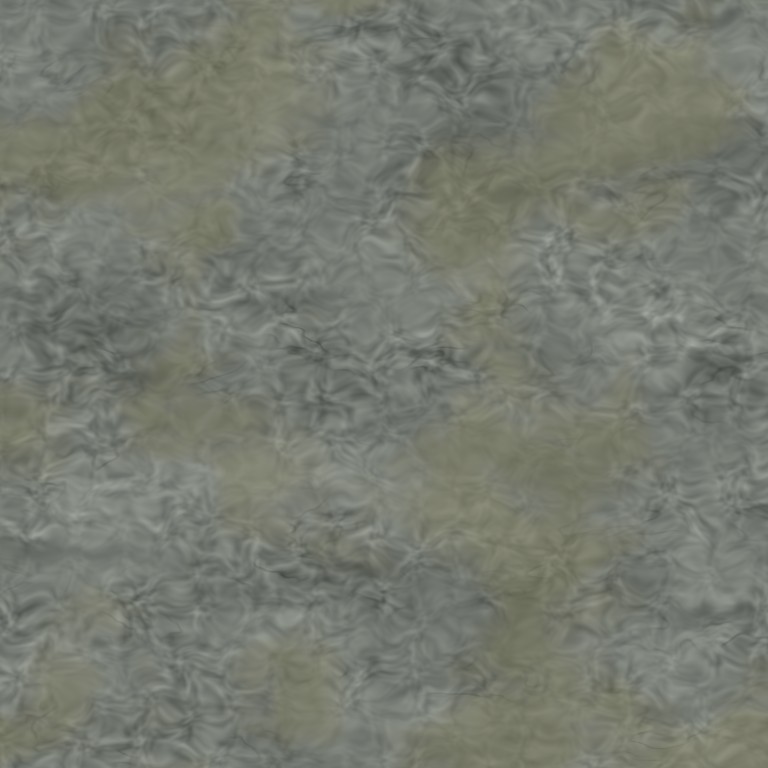
A WebGL 2 fragment shader for this texture:

```glsl
#version 300 es
precision highp float;

uniform vec2 u_resolution;
out vec4 fragColor;

#define STONE_COLOR vec3(0.452, 0.472, 0.447)
#define MOSS_COLOR vec3(0.462, 0.468, 0.398)
#define BROAD_CONTRAST 0.085
#define GRAIN_CONTRAST 0.115
#define CREASE_DEPTH 0.055
#define CRACK_DEPTH 0.105
#define CRACK_SHARE 0.50
#define CRACK_GRID vec2(4.0, 9.0)
#define GRAIN_SCALE vec2(46.0, 64.0)

float hash(vec2 cell) {
    vec3 h = fract(vec3(cell.xyx) * vec3(0.1031, 0.1030, 0.0973));
    h += dot(h, h.yzx + 33.33);
    return fract((h.x + h.y) * h.z);
}

float cornerSlope(vec2 cell, vec2 offset) {
    float angle = 6.28318 * hash(cell);
    return dot(vec2(cos(angle), sin(angle)), offset);
}

// Signed gradient noise, centred on zero
float noise(vec2 p) {
    vec2 cell = floor(p), f = fract(p);
    vec2 w = f * f * f * (f * (f * 6.0 - 15.0) + 10.0);
    vec2 e = vec2(1.0, 0.0);
    float low = mix(cornerSlope(cell, f), cornerSlope(cell + e, f - e), w.x);
    float high = mix(cornerSlope(cell + e.yx, f - e.yx),
                     cornerSlope(cell + e.xx, f - e.xx), w.x);
    return mix(low, high, w.y);
}

float fbm(vec2 p, int octaves) {
    float sum = 0.0, gain = 1.0;
    for (int i = 0; i < octaves; i++) {
        sum += gain * noise(p);
        p = mat2(0.96, 0.28, -0.28, 0.96) * p * 2.03 + 17.3;
        gain *= 0.55;
    }
    return sum;
}

// Short, nearly level ledges: crisp above, fading below
float cracks(vec2 p) {
    vec2 bent = p + 0.016 * vec2(fbm(p * 9.0 + 31.0, 2), fbm(p * vec2(14.0, 9.0), 3));
    vec2 home = floor(bent * CRACK_GRID);
    float dark = 0.0;
    for (int y = -1; y <= 1; y++) {
        for (int x = -1; x <= 1; x++) {
            vec2 cell = home + vec2(x, y);
            vec2 jitter = vec2(hash(cell + 5.1), hash(cell + 9.7));
            vec2 d = bent - (cell + 0.15 + 0.7 * jitter) / CRACK_GRID;
            float halfLength = mix(0.045, 0.12, hash(cell + 23.5));
            float along = d.x / halfLength;
            d.y += 0.25 * d.x * (hash(cell + 41.9) - 0.5) - 0.008 * along * along;
            float thickness = d.y > 0.0 ? 0.009 : 0.015;
            float profile = exp(-d.y * d.y / (thickness * thickness));
            float taper = 1.0 - smoothstep(0.35, 1.0, abs(along));
            float present = step(hash(cell + 67.3), CRACK_SHARE);
            dark = max(dark, present * profile * taper * mix(0.5, 1.0, jitter.y));
        }
    }
    return dark;
}

void main() {
    vec2 p = gl_FragCoord.xy / u_resolution.y;
    vec2 warped = p + 0.05 * vec2(noise(p * 6.0), noise(p * 6.0 + 40.0));

    // Smooth mossy areas between rougher stone
    float moss = smoothstep(-0.12, 0.38, fbm(warped * vec2(3.2, 3.8) + 12.4, 4));
    float roughness = mix(1.0, 0.5, moss)
                    * mix(0.65, 1.35, smoothstep(-0.35, 0.35, fbm(p * vec2(6.0, 9.0) + 73.0, 2)));

    // Tone, from wide patches down to grain
    float broad = fbm(warped * vec2(4.0, 7.0) + 55.0, 4);
    vec2 grainPoint = p * GRAIN_SCALE + 1.2 * vec2(noise(p * 22.0), noise(p * 22.0 + 60.0));
    float grain = fbm(grainPoint, 2);

    // Thin broken creases along the zero line of a stretched noise
    float fold = abs(fbm(warped * vec2(13.0, 24.0) + 91.0, 3));
    float creaseMask = smoothstep(0.0, 0.4, noise(p * vec2(9.0, 14.0) + 8.0));
    float crease = (1.0 - smoothstep(0.0, 0.16, fold)) * creaseMask;

    // Ledge shadows with a pale rim above them
    float crackMask = mix(1.0, 0.35, moss) * (0.85 + 0.6 * grain);
    float crack = cracks(p) * crackMask;
    float rim = max(cracks(p - vec2(0.0, 0.02)) * crackMask - crack, 0.0);

    float tone = 0.012 + BROAD_CONTRAST * broad * mix(1.0, 0.6, moss)
               + GRAIN_CONTRAST * grain * roughness
               - CREASE_DEPTH * crease * roughness
               - CRACK_DEPTH * crack + 0.025 * rim;

    vec3 color = mix(STONE_COLOR, MOSS_COLOR, moss) + tone * vec3(1.0, 1.0, 0.96);
    fragColor = vec4(clamp(color, 0.0, 1.0), 1.0);
}
```
